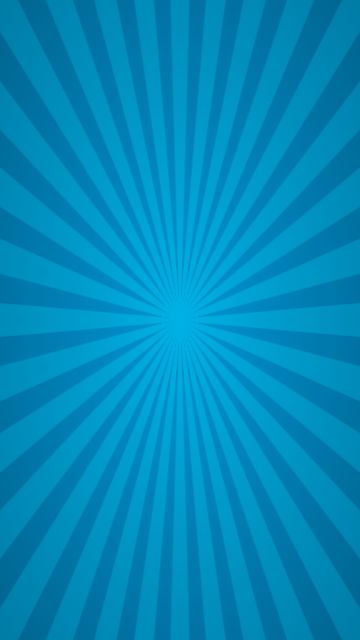
Reproduce this background procedurally as a Shadertoy shader.

```glsl
// A blue sunburst: evenly spaced rays stretched to the canvas shape, which
// merge into a bright core. Each dark wedge is a triangle whose tip sits just
// off the centre; both ray colours darken with distance from the centre.

const float TAU = 6.2831853;
const float RAY_COUNT = 32.0;      // multiple of 4: a light ray on every axis
const float DARK_HALF_WIDTH = 0.25; // in units of one ray period
const float CORE_RADIUS = 0.08;    // wedge tips, as a share of the half canvas
const float CORNER_RADIUS = 1.4142;

const vec3 LIGHT_CENTRE = vec3(0.0, 0.695, 0.900);
const vec3 LIGHT_CORNER = vec3(0.0, 0.485, 0.650);
const vec3 DARK_CENTRE  = vec3(0.0, 0.590, 0.835);
const vec3 DARK_CORNER  = vec3(0.0, 0.392, 0.558);

// Signed distance to the nearest dark wedge, negative inside it.
float wedgeDistance(vec2 p, float radius) {
    float turn = atan(p.y, p.x) / TAU * RAY_COUNT;
    float fromAxis = abs(fract(turn) - 0.5);
    return radius * fromAxis - DARK_HALF_WIDTH * (radius - CORE_RADIUS);
}

void mainImage(out vec4 fragColor, in vec2 fragCoord) {
    // Both axes run from -1 to 1, so the rays stretch with the canvas.
    vec2 p = 2.0 * fragCoord / iResolution.xy - 1.0;
    float radius = length(p);

    // Ray mask with edges about one pixel soft
    float d = wedgeDistance(p, radius);
    float softness = max(fwidth(d), 1e-5);
    float lightRay = smoothstep(-softness, softness, d);

    // Radial shading of both ray colours
    float fade = clamp(radius / CORNER_RADIUS, 0.0, 1.0);
    vec3 lightColor = mix(LIGHT_CENTRE, LIGHT_CORNER, fade);
    vec3 darkColor = mix(DARK_CENTRE, DARK_CORNER, fade);

    fragColor = vec4(mix(darkColor, lightColor, lightRay), 1.0);
}
```
